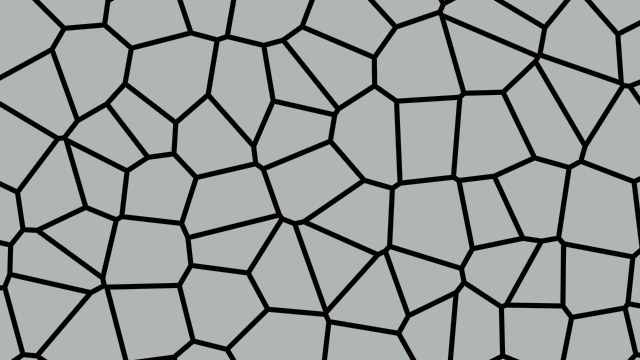
A WebGL 2 fragment shader for this pattern:

```glsl
#version 300 es
precision highp float;

// Flat grey cracked-stone cells separated by black joints of even width.
// Cellular noise finds the nearest seed, then a second pass measures the
// true distance to the closest bisector, so every joint is equally thick.

uniform vec2 u_resolution;
out vec4 fragColor;

const vec3 STONE_COLOR = vec3(0.690, 0.708, 0.714);
const vec3 JOINT_COLOR = vec3(0.008);
const float CELLS_PER_HEIGHT = 5.6;
const float JOINT_WIDTH = 0.0142;   // fraction of the canvas height
const float JITTER = 0.98;
const int REACH = 2;                // neighbours searched on each side

// Two pseudo-random values in 0..1 for a grid cell.
vec2 hash2(vec2 cell) {
    vec3 q = fract(cell.xyx * vec3(0.1031, 0.1030, 0.0973));
    q += dot(q, q.yzx + 33.33);
    return fract((q.xx + q.yz) * q.zy);
}

// Position of the seed scattered inside a grid cell.
vec2 seedPoint(vec2 cell, float jitter) {
    return cell + 0.5 + jitter * (hash2(cell + 17.0) - 0.5);
}

// Grid cell that owns the seed nearest to p.
vec2 nearestCell(vec2 p, float jitter) {
    vec2 home = floor(p);
    vec2 best = home;
    float bestDist = 1e9;
    for (int y = -REACH; y <= REACH; y++) {
        for (int x = -REACH; x <= REACH; x++) {
            vec2 cell = home + vec2(x, y);
            vec2 offset = seedPoint(cell, jitter) - p;
            float dist = dot(offset, offset);
            if (dist < bestDist) {
                bestDist = dist;
                best = cell;
            }
        }
    }
    return best;
}

// Distance from p to the closest border of its cell.
float borderDistance(vec2 p, float jitter) {
    vec2 owner = nearestCell(p, jitter);
    vec2 toOwner = seedPoint(owner, jitter) - p;
    float border = 1e9;
    for (int y = -REACH; y <= REACH; y++) {
        for (int x = -REACH; x <= REACH; x++) {
            if (x == 0 && y == 0) continue;
            vec2 toOther = seedPoint(owner + vec2(x, y), jitter) - p;
            vec2 across = normalize(toOther - toOwner);
            border = min(border, dot(0.5 * (toOwner + toOther), across));
        }
    }
    return border;
}

// Coverage of a line of the given width, softened over one feather.
float lineCoverage(float dist, float width, float feather) {
    return clamp(0.5 + (0.5 * width - dist) / feather, 0.0, 1.0);
}

void main() {
    vec2 uv = gl_FragCoord.xy / u_resolution.y;
    float feather = 1.1 / u_resolution.y;

    // Measure in grid units, then return to canvas units.
    float dist = borderDistance(uv * CELLS_PER_HEIGHT, JITTER) / CELLS_PER_HEIGHT;
    float joint = lineCoverage(dist, JOINT_WIDTH, feather);

    fragColor = vec4(mix(STONE_COLOR, JOINT_COLOR, joint), 1.0);
}
```
